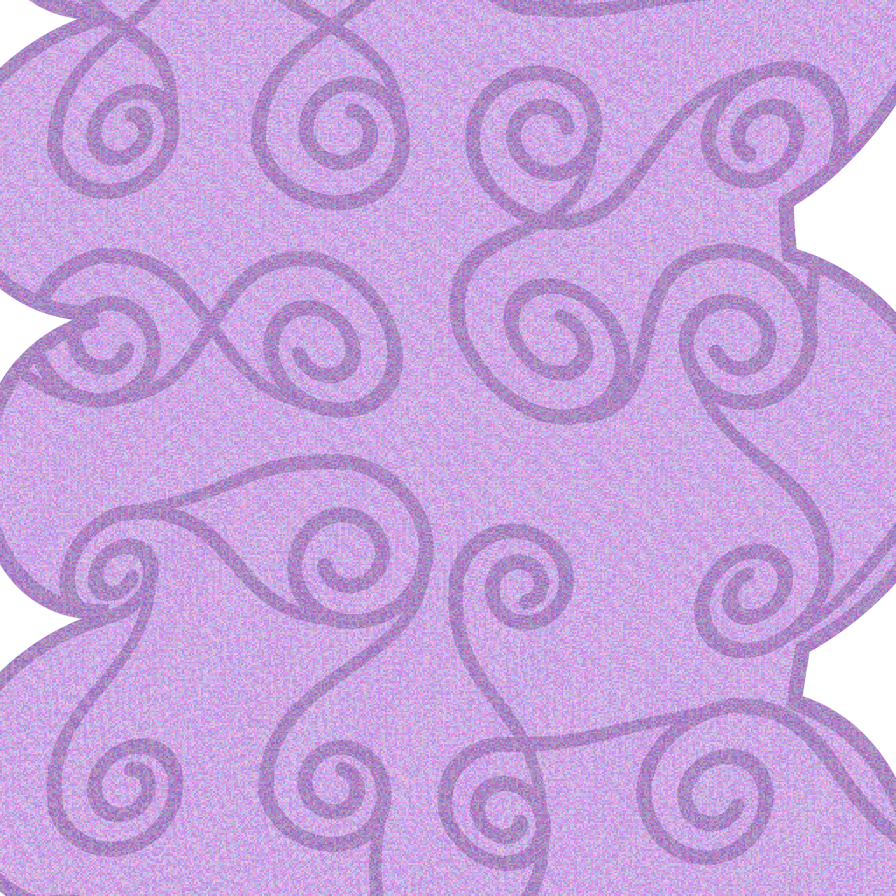
A WebGL 2 fragment shader for this pattern:

```glsl
#version 300 es
precision highp float;
// Lavender vine scrolls: one logarithmic curl per jittered grid cell, each joined
// to a neighbour by a tapering bezier stem. Scalloped, outlined sides open onto
// white, and fine coloured grain covers the filled area.

uniform vec2 u_resolution;
out vec4 fragColor;

const float PI = 3.14159;
const float TAU = 6.28319;
const float CELLS = 4.1;        // curls across the canvas
const float DECAY = 0.13;       // how fast a curl tightens
const float WINDING = 10.6;     // total angle of a curl
const float HALF_WIDTH = 0.0085;
const int STEM_STEPS = 14;

const vec3 LAVENDER = vec3(0.807, 0.664, 0.900);
const vec3 MAUVE = vec3(0.676, 0.530, 0.773);
const vec3 PAPER = vec3(1.0);
const vec3 GRAIN = vec3(0.24, 0.25, 0.18);

float hash(vec2 p) {
    return fract(sin(dot(p, vec2(127.1, 311.7))) * 43758.5453);
}

vec2 heading(float angle) {
    return vec2(cos(angle), sin(angle));
}

// Properties of the curl that belongs to a cell
vec2 curlCentre(vec2 cell) {
    vec2 jitter = vec2(hash(cell + 3.1), hash(cell + 7.7)) - 0.5;
    return cell + 0.5 + 0.32 * jitter;
}

float curlRadius(vec2 cell) {
    return mix(0.27, 0.45, hash(cell + 12.3));
}

float curlSpin(vec2 cell) {
    return hash(cell + 19.4) < 0.5 ? -1.0 : 1.0;
}

vec2 linkedCell(vec2 cell) {
    return cell + round(heading(floor(hash(cell + 25.8) * 4.0) * 0.25 * TAU));
}

float linkAngle(vec2 cell) {
    vec2 link = curlCentre(linkedCell(cell)) - curlCentre(cell);
    return atan(link.y, link.x);
}

float curlStart(vec2 cell) {
    return linkAngle(cell) + curlSpin(cell) * 0.5 * PI;
}

float ringRadius(vec2 cell, float angle) {
    float theta = mod((angle - curlStart(cell)) * curlSpin(cell), TAU);
    return curlRadius(cell) * exp(-DECAY * theta);
}

// Distance to a spiral that winds inward and ends in a round tip
float spiralDistance(vec2 p, float radius, float start, float spin) {
    float theta = mod((atan(p.y, p.x) - start) * spin, TAU);
    vec2 tip = radius * exp(-DECAY * WINDING) * heading(start + spin * WINDING);
    float d = length(p - tip);
    for (int i = 0; i < 2; i++) {
        if (theta <= WINDING) d = min(d, abs(length(p) - radius * exp(-DECAY * theta)));
        theta += TAU;
    }
    return d;
}

float segmentDistance(vec2 p, vec2 a, vec2 b) {
    vec2 ab = b - a;
    return length(p - a - ab * clamp(dot(p - a, ab) / dot(ab, ab), 0.0, 1.0));
}

vec2 bezier(vec2 a, vec2 b, vec2 c, vec2 d, float t) {
    float s = 1.0 - t;
    return s * s * s * a + 3.0 * s * t * (s * b + t * c) + t * t * t * d;
}

// Stem leaving one curl and landing tangentially on the linked ring
float stemDistance(vec2 p, vec2 cell, float taper) {
    vec2 target = linkedCell(cell);
    float angle = linkAngle(cell);
    float side = hash(cell + 31.6) < 0.7 ? -curlSpin(cell) : curlSpin(cell);
    float landing = angle + side * 0.5 * PI;
    vec2 from = curlCentre(cell) + curlRadius(cell) * heading(curlStart(cell));
    vec2 to = curlCentre(target) + ringRadius(target, landing) * heading(landing);
    vec2 pull = 0.55 * heading(angle);
    vec2 last = from;
    float d = 1e3;
    for (int i = 1; i <= STEM_STEPS; i++) {
        float t = float(i) / float(STEM_STEPS);
        vec2 next = bezier(from, from + pull, to - pull, to, t);
        d = min(d, segmentDistance(p, last, next) + taper * t);
        last = next;
    }
    return d;
}

float vineDistance(vec2 p) {
    vec2 q = p * CELLS;
    float d = 1e3;
    for (int y = -1; y <= 1; y++) {
        for (int x = -1; x <= 1; x++) {
            vec2 cell = floor(q) + vec2(x, y);
            d = min(d, spiralDistance(q - curlCentre(cell), curlRadius(cell), curlStart(cell), curlSpin(cell)));
            d = min(d, stemDistance(q, cell, 0.25 * HALF_WIDTH * CELLS));
        }
    }
    return d / CELLS;
}

// Signed distance to a side made of round lobes; inset is measured from the edge
float scallop(float inset, float y, float spacing, float depth, float radius) {
    float lobeY = (fract(y / spacing) - 0.5) * spacing;
    return min(0.105 - inset, length(vec2(inset - depth, lobeY)) - radius);
}

void main() {
    vec2 p = gl_FragCoord.xy / u_resolution.y;
    float width = u_resolution.x / u_resolution.y;
    float blur = 0.8 / u_resolution.y;

    // Gentle warp makes the curls oval and the lobes uneven
    vec2 w = p + 0.018 * sin(p.yx * vec2(9.0, 8.0) + vec2(0.7, 2.1));

    float left = scallop(w.x, w.y + 0.02, 0.335, 0.13, 0.165);
    float right = scallop(width - w.x, w.y + 0.25, 0.5, 0.2, 0.24);
    float body = max(left, right);

    float stroke = min(vineDistance(w), abs(body)) - HALF_WIDTH;
    float ink = 1.0 - smoothstep(-blur, blur, stroke);
    float fill = 1.0 - smoothstep(-blur, blur, body - HALF_WIDTH);

    // Independent grain in each colour channel
    vec2 speck = floor(p * 512.0);
    vec3 grain = vec3(hash(speck), hash(speck + 41.3), hash(speck + 83.9)) - 0.5;
    vec3 color = mix(LAVENDER, MAUVE, ink) + GRAIN * grain;
    fragColor = vec4(mix(PAPER, clamp(color, 0.0, 1.0), fill), 1.0);
}
```
